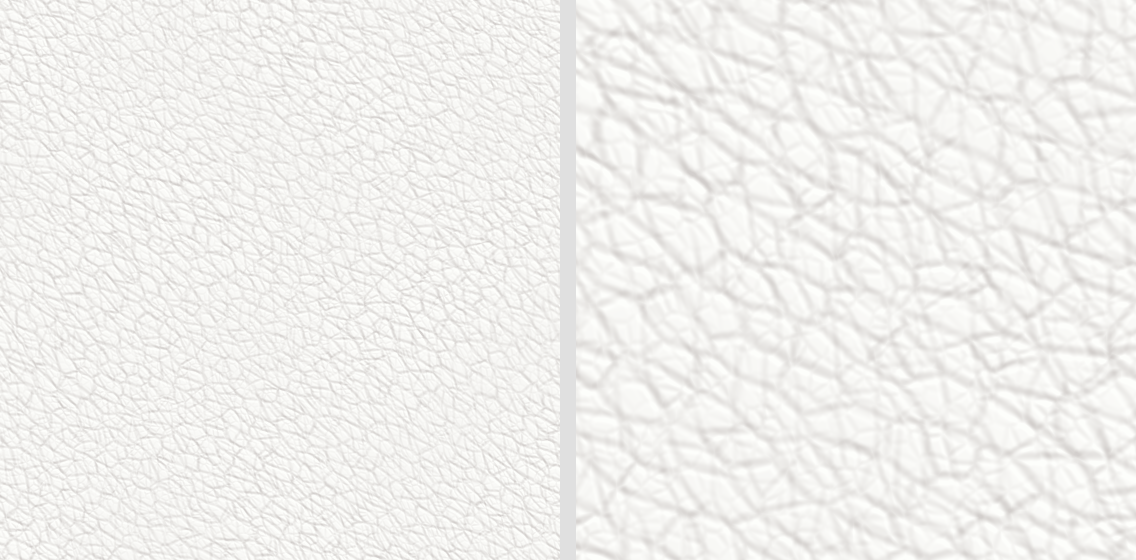
Left, the full canvas; right, a detail of the centre.
Give the GLSL for this texture, as a Shadertoy shader.

```glsl
// Soft white grained leather: slanted pebbles cut by long diagonal and steep short creases.

const vec3 CREASE_GREY = vec3(0.88, 0.87, 0.86);
const vec3 HIDE_WHITE  = vec3(0.98, 0.98, 0.97);
const vec2 TO_LIGHT    = vec2(0.30, 0.95);

vec2 hash2(vec2 cell) {
    vec3 h = fract(cell.xyx * vec3(0.1031, 0.1030, 0.0973));
    h += dot(h, h.yzx + 33.33);
    return fract((h.xx + h.yz) * h.zy);
}

vec2 rotate(vec2 p, float angle) {
    float c = cos(angle), s = sin(angle);
    return vec2(c * p.x + s * p.y, c * p.y - s * p.x);
}

vec2 seedOffset(vec2 cell, vec2 offset, vec2 local) {
    return offset + 0.04 + 0.92 * hash2(cell + offset) - local;
}

// Cellular noise: distance to the cell border in canvas units, for stretched cells
float borderDistance(vec2 p, vec2 density) {
    p *= density;
    vec2 cell = floor(p), local = fract(p), closest = vec2(8.0);
    for (int y = -1; y <= 1; y++)
    for (int x = -1; x <= 1; x++) {
        vec2 seed = seedOffset(cell, vec2(x, y), local);
        if (dot(seed, seed) < dot(closest, closest)) closest = seed;
    }
    float border = 1.0;
    for (int y = -1; y <= 1; y++)
    for (int x = -1; x <= 1; x++) {
        vec2 seed = seedOffset(cell, vec2(x, y), local);
        vec2 across = seed - closest;
        if (dot(across, across) > 0.0001) {
            float d = 0.5 * dot(seed + closest, across) / length(across * density);
            border = min(border, d);
        }
    }
    return border;
}

// Layered sines, 0 to 1
float softPatches(vec2 p, float frequency) {
    vec2 q = p * frequency;
    float a = sin(q.x + 2.0 * sin(q.y * 0.6 + 0.7));
    float b = sin(q.y * 1.2 + 1.8 * sin(q.x * 0.7 + 2.1));
    return 0.5 + 0.25 * (a + b);
}

// Depth of one crease network, fading in and out along its lines
float creases(vec2 p, float angle, vec2 density, float width, float fade) {
    float d = borderDistance(rotate(p, angle), density);
    float depth = mix(1.0 - fade, 1.0, softPatches(p, 95.0));
    return depth * (1.0 - smoothstep(0.0, width, d));
}

// Layered sines bend the grain at large and small scales
vec2 bend(vec2 p) {
    vec2 broad = sin(p.yx * vec2(9.0, 7.0) + 2.0 * sin(p * 5.0 + 1.3));
    vec2 tight = sin(p.yx * vec2(73.0, 61.0) + 1.7 * sin(p * 43.0));
    return p + 0.010 * broad + 0.0015 * tight;
}

float leatherHeight(vec2 p) {
    vec2 q = bend(p);
    float diagonal = creases(q, -0.58, vec2(23.0, 49.0), 0.0050, 0.45);
    float steep    = creases(q + 3.7, -1.28, vec2(21.0, 45.0), 0.0042, 0.65);
    float wrinkles = creases(q + 8.1, -0.75, vec2(72.0, 98.0), 0.0032, 0.80);
    return 1.0 - 0.46 * diagonal - 0.33 * steep - 0.21 * wrinkles;
}

void mainImage(out vec4 fragColor, in vec2 fragCoord) {
    vec2 p = fragCoord / iResolution.y;

    // Relief: creases sink, faces turned to the light brighten
    float height = leatherHeight(p);
    float slope = height - leatherHeight(p + TO_LIGHT * 0.0026);
    float contrast = mix(0.82, 1.14, softPatches(p, 12.0));
    float tone = 0.66 + contrast * (1.30 * (height - 0.77) + 1.20 * slope);

    vec3 color = mix(CREASE_GREY, HIDE_WHITE, clamp(tone, -0.55, 1.14));
    fragColor = vec4(color, 1.0);
}
```
